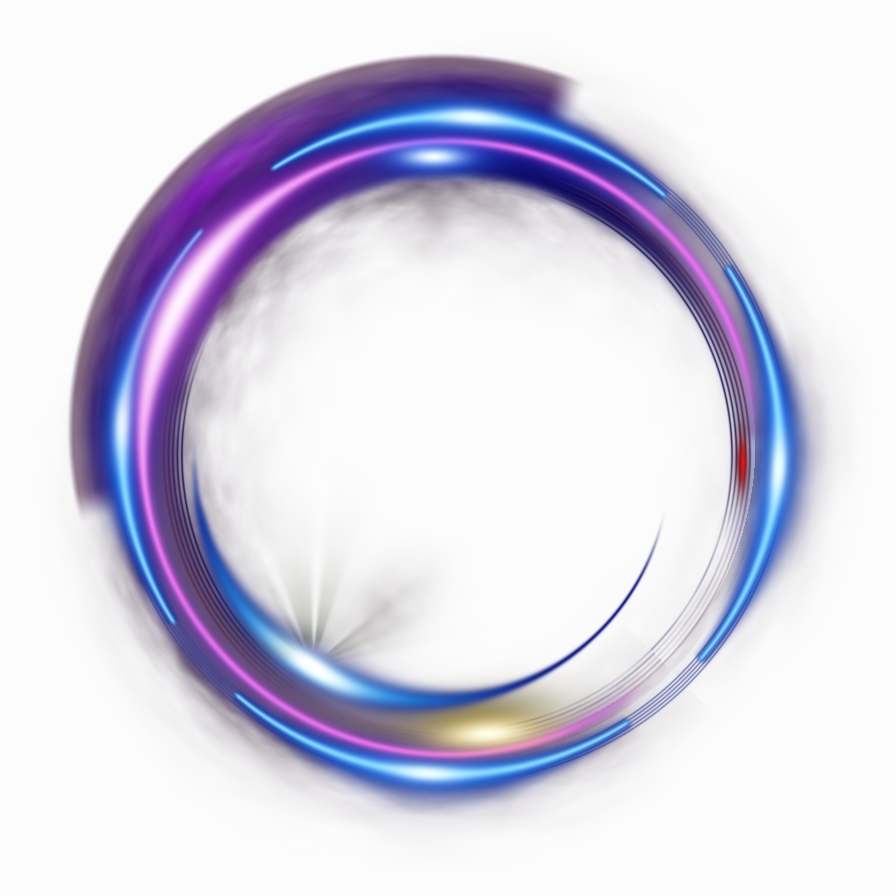
A three.js fragment shader for this background:

```glsl
// A glowing ring of light on white: a violet crescent, smoke and a blue body,
// crossed by pink and blue arcs with bright flares. Each part is a stroke in
// polar coordinates about its own centre, faded by angle in degrees.
varying vec2 vUv;
vec3 col = vec3(.992);

void paint(vec3 tint, float alpha) { col = mix(col, tint, clamp(alpha, 0., 1.)); }

float hash(vec2 p) { return fract(sin(dot(p, vec2(127.1, 311.7))) * 43758.5); }

float noise(vec2 p) {
  vec2 i = floor(p), f = fract(p), e = vec2(1, 0);
  f = f * f * (3. - 2. * f);
  return mix(mix(hash(i), hash(i + e), f.x),
             mix(hash(i + e.yx), hash(i + 1.), f.x), f.y);
}

float fbm(vec2 p) {
  float sum = 0., amp = .5;
  for (int i = 0; i < 4; i++) {
    sum += amp * noise(p);
    p = p * 2.03 + 7.1;
    amp *= .5;
  }
  return sum;
}

// Radius and angle in degrees, with the angular seam at lower right
vec2 polar(vec2 centre) {
  vec2 d = vUv - centre;
  return vec2(length(d), mod(degrees(atan(d.y, d.x)) + 45., 360.) - 45.);
}

float turn(float a, float b) { return mod(a - b + 180., 360.) - 180.; }
float stroke(float d, float w) { return exp(-d * d / (w * w)); }
float fan(float a, float mid, float w) { return stroke(turn(a, mid), w); }

float span(float a, float lo, float hi, float soft) {
  float d = abs(turn(a, .5 * (lo + hi))) - .5 * (hi - lo);
  return 1. - smoothstep(-soft, soft, d);
}

float glint(vec2 centre, vec2 size, float slope) {
  vec2 d = vUv - centre;
  d.y -= slope * d.x;
  d /= size;
  return exp(-dot(d, d));
}

void main() {
  vec2 outer = polar(vec2(.503));
  vec2 pink = polar(vec2(.501, .5));
  vec2 inner = polar(vec2(.51, .492));
  vec2 swoosh = polar(vec2(.482, .483));
  vec2 shell = polar(vec2(.495, .521));

  // Smoke on both sides of the ring
  float wisps = fbm(pink * vec2(45, .09)) * (.5 + fbm(vUv * 9.));
  float inside = exp(-max(.318 - inner.x, 0.) / .034) * step(inner.x, .34);
  inside *= .12 + .9 * fan(inner.y, 145., 50.) + .6 * fan(inner.y, 80., 32.)
          + .8 * fan(inner.y, 220., 35.);
  float outside = exp(-max(outer.x - .378, 0.) / .024) * step(.34, outer.x);
  outside *= .07 + .7 * fan(outer.y, 225., 40.) + .35 * fan(outer.y, 275., 28.)
           + .45 * fan(outer.y, 0., 25.) + .3 * fan(outer.y, 70., 22.);
  paint(vec3(.34, .27, .35), min((inside + outside) * wisps * 1.7, .85));
  float puffs = glint(vec2(.48, .775), vec2(.025, .05), 0.)
              + .6 * glint(vec2(.43, .32), vec2(.045, .04), .6);
  paint(vec3(.4, .34, .38), .6 * puffs * fbm(vUv * 24.));

  // Violet crescent at upper left
  float crescent = (1. - smoothstep(.412, .421, shell.x)) * smoothstep(.32, .335, inner.x);
  vec3 violet = mix(vec3(.22, .08, .4), vec3(.45, .34, .44), smoothstep(.383, .412, shell.x));
  violet = mix(violet, vec3(.48, .07, .7), stroke(shell.x - .381, .018) * fan(shell.y, 132., 18.));
  paint(violet, crescent * span(shell.y, 70., 192., 3.) * (.72 + .35 * fbm(shell * vec2(60, .08))));

  // Body of the ring, tinted around its turn
  float body = smoothstep(.305, .322, inner.x) * (1. - smoothstep(.362, .392, outer.x));
  vec3 tint = mix(vec3(.3, .24, .52), vec3(.34, .1, .52), fan(pink.y, 135., 35.));
  tint = mix(tint, vec3(.03, .05, .52), fan(pink.y, 72., 36.));
  paint(tint, body * .9 * span(pink.y, 48., 240., 20.));
  paint(vec3(.42, .36, .47), body * .5 * (span(pink.y, 225., 295., 25.) + span(pink.y, 2., 48., 2.)));
  paint(vec3(.03, .02, .36), .9 * stroke(inner.x - .319, .013) * fan(inner.y, 60., 32.));

  // Mauve and olive haze between the swoosh and the pink arc
  float haze = smoothstep(.258, .275, swoosh.x) * (1. - smoothstep(.335, .345, pink.x));
  paint(vec3(.4, .32, .44), haze * .65 * span(swoosh.y, 185., 280., 25.));
  paint(vec3(.42, .4, .18), .65 * glint(vec2(.53, .2), vec2(.09, .028), .1));

  // Fine strands along the inner and outer edges
  for (int i = 0; i < 5; i++) {
    float f = float(i);
    float fade = span(inner.y, -8., 65., 12.) + span(inner.y, 165., 225., 15.)
               + .5 * span(inner.y, 265., 350., 15.) * noise(vec2(inner.y * .12, f * 3.));
    paint(vec3(.06 + .07 * f, .04 + .03 * f, .3), .8 * fade * stroke(inner.x - .307 - .005 * f, .0013));
    paint(vec3(.2, .26, .6), .6 * stroke(outer.x - .362 - .0035 * f, .0011)
          * (1. - span(outer.y, 55., 175., 12.)));
  }

  // Four blue lenses, a quarter turn apart
  float d = outer.x - .367;
  float away = mod(outer.y - 41., 90.) - 45.;
  for (int i = -1; i < 2; i++) {
    float a = away + 90. * float(i), swell = stroke(a, 25.);
    float cut = 1. - smoothstep(36., 37.5, abs(a));
    paint(vec3(.05, .14, .58), .88 * cut * stroke(d, .003 + .025 * swell));
    paint(vec3(.13, .5, .98), cut * stroke(d, .002 + .014 * swell) * (.35 + .6 * swell));
    paint(vec3(.5, .84, 1), cut * stroke(d, .0018 + .004 * swell));
    paint(vec3(.93, 1, 1), stroke(d, .009) * stroke(a, 6.));
  }

  // Pink arc, flaring to white at upper left
  float run = span(pink.y, 12., 300., 14.), flare = fan(pink.y, 150., 24.);
  d = pink.x - .342;
  paint(vec3(.58, .22, .78), run * stroke(d, .009 + .022 * flare) * (.5 + .35 * flare));
  paint(vec3(.9, .44, .93), run * stroke(d, .004 + .012 * flare));
  paint(vec3(1, .95, 1), stroke(d, .002 + .013 * flare) * fan(pink.y, 150., 29.));

  // Inner blue swoosh with a tapering tail
  float swell = fan(swoosh.y, 240., 38.);
  d = swoosh.x - .265;
  paint(vec3(.08, .1, .5), span(swoosh.y, 185., 338., 12.) * stroke(d, .0018 + .019 * swell));
  paint(vec3(.12, .62, .98), stroke(d, .002 + .011 * swell) * swell);
  paint(vec3(.88, 1, 1), stroke(d, .01) * fan(swoosh.y, 240., 14.));

  // Star burst with dark rays
  vec2 star = polar(vec2(.349, .257));
  float rays = noise(vec2(star.y * .16, 2)) * exp(-star.x / .045) * smoothstep(.012, .035, star.x);
  paint(vec3(.25, .28, .2), rays * span(star.y, 20., 160., 25.));
  paint(vec3(1), glint(vec2(.349, .257), vec2(.035, .014), -.6));

  // Bright spots: blue at top, gold at bottom, red at right
  paint(vec3(.12, .42, 1), .9 * glint(vec2(.484, .825), vec2(.055, .018), 0.));
  paint(vec3(.95, 1, 1), glint(vec2(.484, .825), vec2(.03, .009), 0.));
  paint(vec3(.88, .7, .25), .8 * glint(vec2(.545, .181), vec2(.066, .02), .06));
  paint(vec3(1, 1, .9), glint(vec2(.545, .181), vec2(.045, .013), .06));
  paint(vec3(.3, .02, .04), .9 * glint(vec2(.828, .483), vec2(.007, .032), 0.));
  paint(vec3(.92, .08, .08), glint(vec2(.829, .483), vec2(.003, .022), 0.));
  gl_FragColor = vec4(col, 1);
}
```
